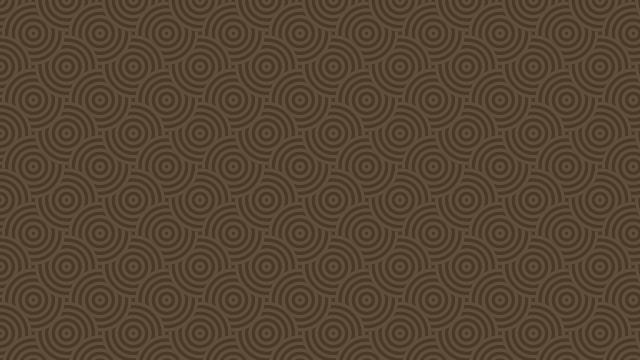
Reproduce this pattern procedurally as a Shadertoy shader.

```glsl
// Interlaced concentric discs in two browns, woven over and under along the diagonals.

const vec3 DARK_BROWN = vec3(0.294, 0.222, 0.158);
const vec3 LIGHT_BROWN = vec3(0.378, 0.308, 0.240);

const float TILES_DOWN = 5.4;     // tiles per canvas height
const float RING_PERIOD = 0.1;    // one dark and one light ring, in tiles
const float DISC_RADIUS = 0.475;  // outer rim of a disc, in tiles

// 1 inside the shape (negative distance), 0 outside, softened over one pixel.
float coverage(float signedDistance, float pixel) {
    return 1.0 - smoothstep(-0.5 * pixel, 0.5 * pixel, signedDistance);
}

// 1 on the light rings; the centre is a dark dot.
float lightRings(float radius, float period, float pixel) {
    float fromRingMiddle = abs(fract(radius / period) - 0.5) * period;
    return coverage(fromRingMiddle - 0.25 * period, pixel);
}

// Paints one ringed disc over what lies beneath it.
float paintDisc(float beneath, float radius, float pixel) {
    float rings = lightRings(radius, RING_PERIOD, pixel);
    return mix(beneath, rings, coverage(radius - DISC_RADIUS, pixel));
}

// Light amount of the weave; point is in tiles, measured down from the top left.
float wovenDiscs(vec2 point, float pixel) {
    vec2 local = fract(point) - 0.5;
    float centreRadius = length(local);
    float cornerRadius = length(abs(local) - 0.5);

    // Centre discs pass over corner discs on one diagonal, under on the other.
    bool centreOnTop = local.x * local.y > 0.0;
    float upper = centreOnTop ? centreRadius : cornerRadius;
    float lower = centreOnTop ? cornerRadius : centreRadius;

    return paintDisc(paintDisc(0.0, lower, pixel), upper, pixel);
}

void mainImage(out vec4 fragColor, in vec2 fragCoord) {
    float pixel = TILES_DOWN / iResolution.y;
    vec2 fromTopLeft = vec2(fragCoord.x, iResolution.y - fragCoord.y);
    float light = wovenDiscs(fromTopLeft * pixel, pixel);
    fragColor = vec4(mix(DARK_BROWN, LIGHT_BROWN, light), 1.0);
}
```
